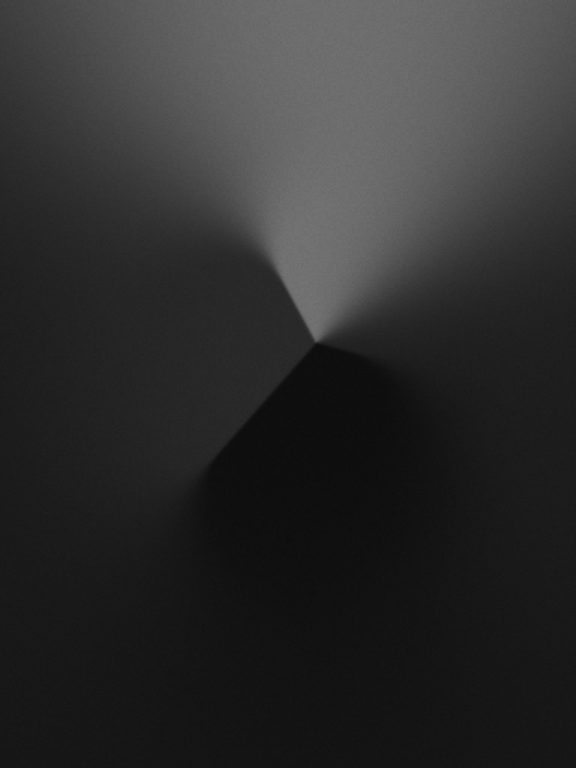
This background is drawn by a Shadertoy shader. Its source:

```glsl
// Three dark grey facets meeting at a point, their creases melting into soft light.

// Soft step across a crease; position and softness are angles in radians.
float crease(float angle, float position, float softness) {
    return 1.0 / (1.0 + exp(-clamp((angle - position) / softness, -30.0, 30.0)));
}

float hash(vec2 cell) {
    vec3 q = fract(cell.xyx * 0.1031);
    q += dot(q, q.yzx + 33.33);
    return fract((q.x + q.y) * q.z);
}

void mainImage(out vec4 fragColor, in vec2 fragCoord) {
    // Polar position around the apex, in canvas heights; zero angle points up
    vec2 p = (fragCoord - vec2(0.549, 0.5534) * iResolution.xy) / iResolution.y;
    float radius = max(length(p), 0.0005);
    float angle = atan(p.x, p.y);
    float sharp = 0.0011 / radius;

    // Each crease stays crisp near the apex, then drifts and blurs
    float lowerFade = smoothstep(0.19, 0.42, radius);
    float upperFade = smoothstep(0.08, 0.29, radius);
    float rightFade = smoothstep(0.025, 0.22, radius);
    float lower = crease(angle, -2.417 - 0.13 * lowerFade, sharp + 0.19 * lowerFade);
    float upper = crease(angle, -0.499 - 0.25 * smoothstep(0.1, 0.45, radius),
                         sharp + 0.22 * upperFade);
    float falloff = crease(angle, 0.88, 0.2 + sharp);
    float right = crease(angle, 1.826 + 0.72 * smoothstep(0.03, 0.4, radius),
                         sharp + 0.19 * rightFade);

    // Facet tones, going clockwise from the shadow
    float shadow = 0.055 + 0.02 * smoothstep(0.1, 0.6, radius);
    float leftTone = mix(0.16, 0.12, smoothstep(0.1, 0.5, radius));
    float tone = mix(shadow, leftTone, lower);
    tone = mix(tone, 0.445, upper);
    tone = mix(tone, 0.122, falloff);
    tone = mix(tone, shadow, right);

    // Gentle side shading and fine grain
    tone *= 1.0 - 0.8 * p.x * p.x;
    vec2 grainCell = floor(fragCoord / iResolution.y * 512.0);
    tone += (hash(grainCell) - 0.5) * (0.008 + 0.03 * tone);

    fragColor = vec4(vec3(tone), 1.0);
}
```
